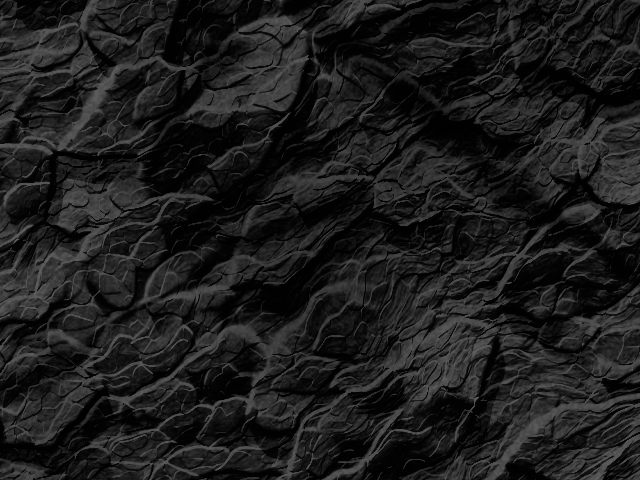
Write a WebGL 1 fragment shader that draws this texture.

```glsl
precision highp float;
uniform vec2 u_resolution;

#define BASE_TONE 0.158
#define RELIEF_GAIN 0.1
#define SHADOW_DEPTH 0.13
#define SEAM_DEPTH 0.15
#define GRAIN_GAIN 0.07
#define STRATA_ANGLE 0.56
#define STRATA_STRETCH 1.8
#define SLAB_SCALE 3.6
#define EDGE_SHARPNESS 70.0
#define LIGHT_DIR vec2(-0.34, 0.94)
#define LIGHT_STEP 0.003

vec2 hash2(vec2 p) {
  vec3 a = fract(vec3(p.xyx) * vec3(0.1031, 0.1030, 0.0973));
  a += dot(a, a.yzx + 33.33);
  return fract((a.xx + a.yz) * a.zy);
}

float noise(vec2 p) {
  vec2 cell = floor(p), f = fract(p);
  f = f * f * (3.0 - 2.0 * f);
  float low = mix(hash2(cell).x, hash2(cell + vec2(1.0, 0.0)).x, f.x);
  float high = mix(hash2(cell + vec2(0.0, 1.0)).x, hash2(cell + 1.0).x, f.x);
  return mix(low, high, f.y);
}

float fbm(vec2 p) {
  float sum = 0.0, amp = 0.5;
  for (int i = 0; i < 4; i++) {
    sum += amp * noise(p);
    p = mat2(1.6, 1.2, -1.2, 1.6) * p + 17.3;
    amp *= 0.5;
  }
  return sum;
}

// Tilted planes, one per cell, joined along narrow soft steps
float slabs(vec2 p) {
  vec2 cell = floor(p), f = fract(p);
  float sum = 0.0, total = 1e-12;
  for (int y = -1; y <= 1; y++) {
    for (int x = -1; x <= 1; x++) {
      vec2 offset = vec2(float(x), float(y));
      vec2 id = cell + offset + 60.0;
      vec2 local = f - offset - hash2(id);
      vec2 tilt = hash2(id + 31.7) - 0.5;
      float weight = exp(-EDGE_SHARPNESS * dot(local, local));
      sum += weight * (dot(local, tilt) + 0.55 * hash2(id + 73.1).x);
      total += weight;
    }
  }
  return sum / total;
}

// Coordinates along and across the slanted, buckled layers
vec2 strata(vec2 p) {
  vec2 bend = vec2(fbm(p * 4.0 + 3.0), fbm(p * 4.0 + 41.0)) - 0.47;
  p += 0.16 * bend;
  float c = cos(STRATA_ANGLE), s = sin(STRATA_ANGLE);
  return vec2(c * p.x + s * p.y, STRATA_STRETCH * (c * p.y - s * p.x));
}

float massif(vec2 q) {
  return slabs(q * SLAB_SCALE) / SLAB_SCALE
       + 0.8 * slabs(q * 9.0 + 7.0) / 9.0;
}

float rockHeight(vec2 p, float roughness) {
  vec2 q = strata(p);
  float chips = 0.65 * slabs(q * 23.0 + 13.0) / 23.0;
  float crumble = fbm(q * 26.0) / 26.0 + 0.5 * fbm(q * 75.0 + 9.0) / 75.0;
  return massif(q) + chips + roughness * crumble;
}

// Dark wandering cleft between two points
float seam(vec2 p, vec2 a, vec2 b, float width) {
  vec2 along = b - a;
  float t = clamp(dot(p - a, along) / dot(along, along), 0.0, 1.0);
  float gap = length(p - a - t * along);
  float opening = width * (0.2 + 1.6 * noise(p * 9.0 + 5.0));
  return 1.0 - smoothstep(0.15 * opening, opening, gap);
}

// Nearby higher rock toward the light
float castShadow(vec2 p) {
  float ground = massif(strata(p)), cover = 0.0;
  for (int i = 1; i <= 5; i++) {
    float reach = 0.012 * float(i);
    float rise = massif(strata(p + LIGHT_DIR * reach)) - ground;
    cover = max(cover, rise - 0.7 * reach);
  }
  return smoothstep(0.0, 0.035, cover);
}

void main() {
  vec2 p = gl_FragCoord.xy / u_resolution.y;

  // Surface relief, rougher toward the right
  float roughness = mix(0.5, 1.0, smoothstep(0.45, 1.0, p.x));
  float drop = rockHeight(p, roughness)
             - rockHeight(p + LIGHT_DIR * LIGHT_STEP, roughness);
  float relief = drop / LIGHT_STEP;
  relief /= sqrt(1.0 + 0.45 * relief * relief);

  // Broad light and dark regions
  float region = 0.22 * (fbm(p * 3.0 + 20.0) - 0.47);
  region += 0.05 * (1.0 - smoothstep(0.1, 0.5, p.x)) * smoothstep(0.2, 0.6, p.y);
  region -= 0.05 * exp(-9.0 * dot(p - vec2(0.6, 0.53), p - vec2(0.6, 0.53)));
  region -= 0.03 * smoothstep(0.75, 1.0, p.x) * smoothstep(0.5, 0.8, p.y);

  // Main clefts
  vec2 w = p + 0.16 * (vec2(fbm(p * 5.0), fbm(p * 5.0 + 29.0)) - 0.47);
  float cleft = seam(w, vec2(0.68, 0.95), vec2(1.04, 0.63), 0.05);
  cleft = max(cleft, seam(w, vec2(1.04, 0.63), vec2(1.36, 0.38), 0.025));
  cleft = max(cleft, seam(w, vec2(0.0, 0.18), vec2(0.74, 0.6), 0.035));
  cleft = max(cleft, seam(w, vec2(0.33, 0.66), vec2(0.48, 0.9), 0.04));

  // Mineral grain and final tone with a soft black floor
  float grain = noise(p * 210.0) + 0.6 * noise(p * 95.0 + 8.0) - 0.8;
  float tone = BASE_TONE + region + RELIEF_GAIN * relief + GRAIN_GAIN * grain;
  tone -= SHADOW_DEPTH * castShadow(p) + SEAM_DEPTH * cleft;
  tone = 0.5 * (tone + sqrt(tone * tone + 0.0025));
  gl_FragColor = vec4(vec3(tone), 1.0);
}
```
